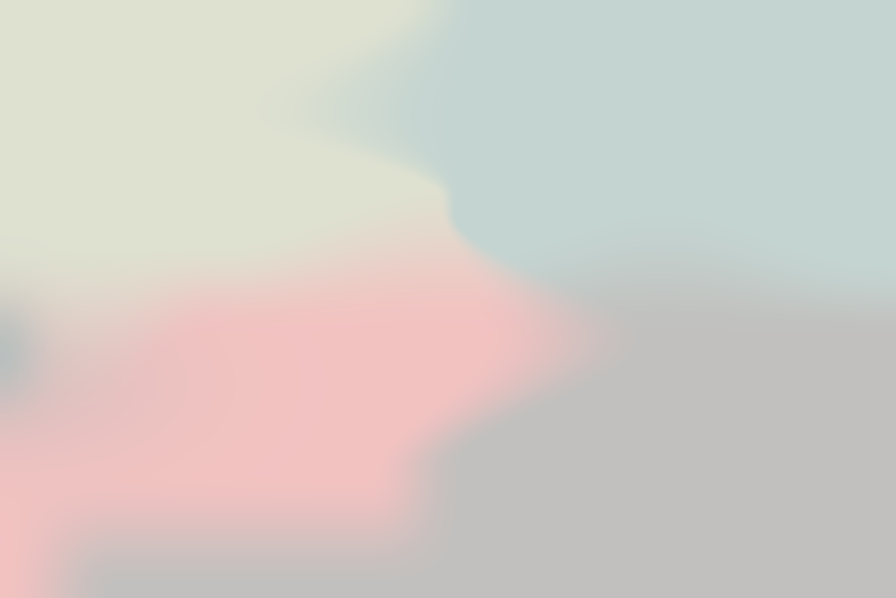
Write a WebGL 1 fragment shader that draws this background.

```glsl
precision highp float;
// Soft pastel mesh gradient: cream over pink on the left, teal over gray on
// the right. Two winding curves bound the blend between the sides; a cool
// spot and a gray fade tint the left and lower edges.

uniform vec2 u_resolution;

const vec3 CREAM = vec3(0.871, 0.882, 0.816);
const vec3 TEAL = vec3(0.769, 0.831, 0.818);
const vec3 PINK = vec3(0.948, 0.760, 0.755);
const vec3 GRAY = vec3(0.757, 0.753, 0.745);
const vec3 COOL = vec3(0.700, 0.745, 0.740);

float bump(float x, float center, float width) {
  float d = (x - center) / width;
  return exp(-d * d);
}

float spot(vec2 p, vec2 center, vec2 radius) {
  vec2 d = (p - center) / radius;
  return exp(-dot(d, d));
}

// Where the left colours begin to fade, at depth y below the top
float innerEdge(float y) {
  float x = mix(0.44, 0.26, smoothstep(0.0, 0.18, y));
  x = mix(x, 0.49, smoothstep(0.19, 0.33, y));
  x = mix(x, 0.53, smoothstep(0.33, 0.52, y));
  return mix(x, 0.41, smoothstep(0.56, 0.80, y));
}

// Where the right colours are fully reached
float outerEdge(float y) {
  float x = mix(0.535, 0.51, smoothstep(0.0, 0.25, y));
  x = mix(x, 0.73, smoothstep(0.36, 0.565, y));
  return mix(x, 0.52, smoothstep(0.57, 0.78, y));
}

vec3 leftSide(vec2 p) {
  float start = 0.40 - 0.11 * smoothstep(0.25, 0.50, p.x);
  float end = 0.70 - 0.14 * smoothstep(0.08, 0.24, p.x);
  vec3 color = mix(CREAM, PINK, smoothstep(start, end, p.y));

  // Cool spot with a wide faint halo at the left edge
  color = mix(color, GRAY, 0.38 * spot(p, vec2(0.03, 0.64), vec2(0.16, 0.13)));
  color = mix(color, COOL, 0.85 * spot(p, vec2(0.0, 0.59), vec2(0.045, 0.09)));

  // Gray fade along the bottom, leaving the corner pink
  float fade = smoothstep(0.79, 0.99, p.y) * smoothstep(0.0, 0.13, p.x);
  return mix(color, GRAY, fade);
}

vec3 rightSide(vec2 p) {
  float start = 0.44 - 0.10 * bump(p.x, 0.74, 0.14);
  return mix(TEAL, GRAY, smoothstep(start, 0.57, p.y));
}

void main() {
  // Unit canvas with y measured downward from the top
  vec2 p = gl_FragCoord.xy / u_resolution;
  p.y = 1.0 - p.y;

  float side = smoothstep(innerEdge(p.y), outerEdge(p.y), p.x);
  gl_FragColor = vec4(mix(leftSide(p), rightSide(p), side), 1.0);
}
```
